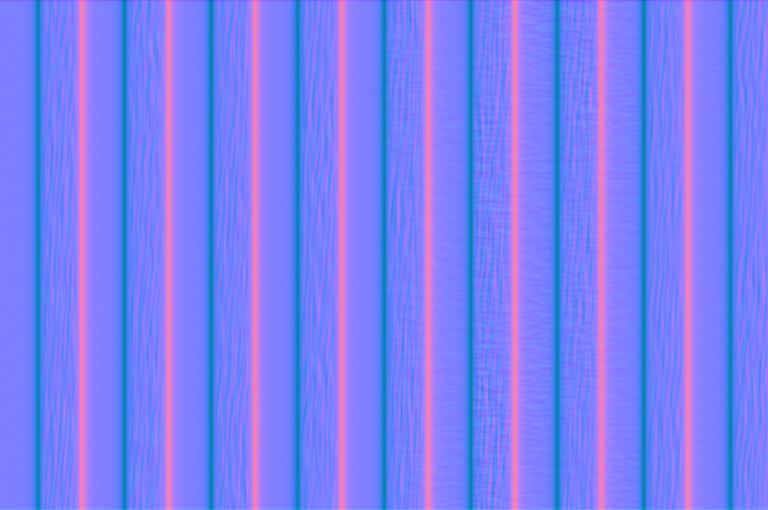
Reproduce this texture map procedurally as a WebGL 1 fragment shader.

```glsl
precision highp float;

uniform vec2 u_resolution;

// Layout, in canvas heights
const float ASPECT = 1.506;
const float PERIOD = 0.1697;
const float FIRST_GROOVE = 0.0753;
const float RIDGE_PHASE = 0.503;

// Edge profiles, in periods
const float GROOVE_WIDTH = 0.038;
const float RIDGE_WIDTH = 0.043;
const float EDGE_TILT = 0.95;
const float SIDE_SKEW = 0.18;

// Surface relief
const vec2 GRAIN_FREQ = vec2(112.0, 13.0);
const float GRAIN_LEAN = 0.07;
const float GRAIN_DEPTH = 0.0019;
const float GRAIN_TILT = -0.07;
const vec2 WRINKLE_FREQ = vec2(24.0, 62.0);
const float WRINKLE_DEPTH = 0.0009;
const float WORN_CELL = 5.2;
const float WORN_SPREAD = 1.3;
const float SAMPLE_STEP = 0.0012;
const float BORDER_WIDTH = 0.004;
const float BORDER_TILT = 0.22;

vec2 hashGradient(vec2 cell) {
  vec3 q = fract(vec3(cell.xyx) * vec3(0.1031, 0.1030, 0.0973));
  q += dot(q, q.yzx + 33.33);
  float angle = 6.2832 * fract((q.x + q.y) * q.z);
  return vec2(cos(angle), sin(angle));
}

float gradientNoise(vec2 p) {
  vec2 i = floor(p);
  vec2 f = p - i;
  vec2 w = f * f * f * (f * (f * 6.0 - 15.0) + 10.0);
  vec2 right = vec2(1.0, 0.0);
  float a = dot(hashGradient(i), f);
  float b = dot(hashGradient(i + right), f - right);
  float c = dot(hashGradient(i + right.yx), f - right.yx);
  float d = dot(hashGradient(i + 1.0), f - 1.0);
  return mix(mix(a, b, w.x), mix(c, d, w.x), w.y);
}

// Leaning wood fibres with a slow sideways wander
float grainHeight(vec2 p) {
  p.x -= GRAIN_LEAN * p.y + 0.006 * gradientNoise(p * vec2(14.0, 9.0));
  float coarse = gradientNoise(p * GRAIN_FREQ);
  float fine = gradientNoise(p * GRAIN_FREQ * 1.7 + 31.7);
  return GRAIN_DEPTH * (coarse + 0.4 * fine);
}

float wrinkleHeight(vec2 p) {
  float broad = gradientNoise(p * WRINKLE_FREQ + 7.3);
  float small = gradientNoise(p * WRINKLE_FREQ * 2.1 + 19.1);
  return WRINKLE_DEPTH * (broad + 0.6 * small);
}

float surfaceHeight(vec2 p, float grain, float wear) {
  return grain * grainHeight(p) + wear * wrinkleHeight(p);
}

// Signed distance to the nearest repeat of a line
float lineOffset(float t) {
  return fract(t + 0.5) - 0.5;
}

// Soft peak, broader on the side where skew * d is positive
float edgePeak(float d, float width, float skew) {
  float x = d / (width * (1.0 + skew * sign(d)));
  return 1.0 / (1.0 + x * x);
}

void main() {
  vec2 p = gl_FragCoord.xy / u_resolution * vec2(ASPECT, 1.0);
  float t = (p.x - FIRST_GROOVE) / PERIOD;
  float cell = floor(t);
  float phase = t - cell;

  // Grooves and ridges; the leftmost panel has no ridge
  float groove = edgePeak(lineOffset(t), GROOVE_WIDTH, -SIDE_SKEW);
  float ridge = edgePeak(lineOffset(t - RIDGE_PHASE), RIDGE_WIDTH, SIDE_SKEW);
  ridge *= smoothstep(-0.3, -0.1, t);

  // Grainy and smooth faces, with wear on a few panels
  float grain = smoothstep(0.02, 0.07, phase)
              * (1.0 - smoothstep(0.41, 0.48, phase));
  float wornOffset = (cell - WORN_CELL) / WORN_SPREAD;
  float wear = 0.1 + exp(-wornOffset * wornOffset);
  wear *= 0.65 + 0.7 * gradientNoise(p * vec2(5.0, 3.0));
  float strength = grain * (0.95 + 0.5 * gradientNoise(p * vec2(9.0, 4.0)));

  // Relief slope by central differences
  vec2 dx = vec2(SAMPLE_STEP, 0.0);
  vec2 dy = dx.yx;
  vec2 slope = vec2(
    surfaceHeight(p + dx, strength, wear) - surfaceHeight(p - dx, strength, wear),
    surfaceHeight(p + dy, strength, wear) - surfaceHeight(p - dy, strength, wear)
  ) / (2.0 * SAMPLE_STEP);

  // Combined tilt, including the top and bottom rims
  float relief = 1.0 - 0.8 * max(groove, ridge);
  vec2 tilt = vec2(EDGE_TILT * (ridge - groove) + GRAIN_TILT * grain, 0.0);
  tilt -= slope * relief;
  tilt.y += BORDER_TILT * (1.0 - smoothstep(0.0, BORDER_WIDTH, p.y));
  tilt.y -= BORDER_TILT * smoothstep(1.0 - BORDER_WIDTH, 1.0, p.y);
  tilt /= max(1.0, length(tilt) / 0.98);

  vec3 normal = vec3(tilt, sqrt(1.0 - dot(tilt, tilt)));
  gl_FragColor = vec4(0.5 + 0.5 * normal, 1.0);
}
```
